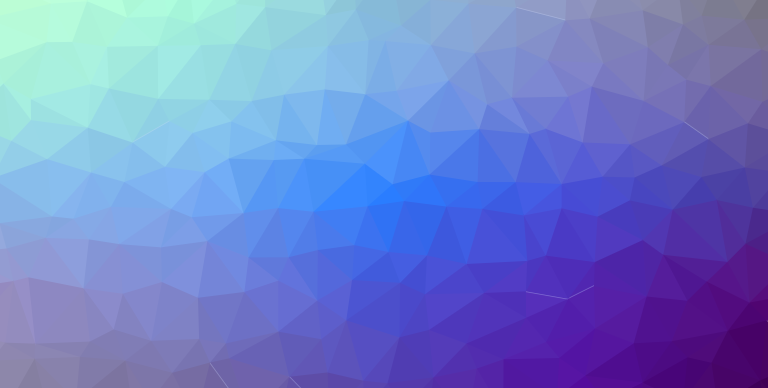
Give the GLSL for this background, as a Shadertoy shader.

```glsl
const float ROWS = 9.77;      // mesh cells per canvas height
const float JITTER = 0.68;    // full range of vertex displacement, in cells
const vec2 MESH_OFFSET = vec2(0.0, 0.45);

vec2 hash2(vec2 cell) {
    vec3 q = fract(cell.xyx * vec3(0.1031, 0.1030, 0.0973));
    q += dot(q, q.yzx + 33.33);
    return fract((q.xx + q.yz) * q.zy);
}

float cross2(vec2 a, vec2 b) { return a.x * b.y - a.y * b.x; }

// Piecewise blend of five evenly spaced colours
vec3 ramp(float t, vec3 c0, vec3 c1, vec3 c2, vec3 c3, vec3 c4) {
    t = clamp(t, 0.0, 1.0) * 4.0;
    vec3 color = mix(c0, c1, clamp(t, 0.0, 1.0));
    color = mix(color, c2, clamp(t - 1.0, 0.0, 1.0));
    color = mix(color, c3, clamp(t - 2.0, 0.0, 1.0));
    return mix(color, c4, clamp(t - 3.0, 0.0, 1.0));
}

// Mint to violet across, with a vivid blue centre
vec3 backdrop(vec2 uv) {
    vec3 bottom = ramp(uv.x, vec3(0.54, 0.52, 0.64), vec3(0.47, 0.43, 0.64),
        vec3(0.33, 0.25, 0.68), vec3(0.33, 0.05, 0.62), vec3(0.25, 0.0, 0.33));
    vec3 lower = ramp(uv.x, vec3(0.60, 0.56, 0.78), vec3(0.49, 0.53, 0.83),
        vec3(0.29, 0.33, 0.84), vec3(0.33, 0.15, 0.70), vec3(0.33, 0.03, 0.47));
    vec3 middle = ramp(uv.x, vec3(0.53, 0.73, 0.92), vec3(0.47, 0.67, 0.95),
        vec3(0.15, 0.49, 1.0), vec3(0.28, 0.31, 0.85), vec3(0.29, 0.23, 0.60));
    vec3 upper = ramp(uv.x, vec3(0.66, 0.95, 0.87), vec3(0.59, 0.86, 0.90),
        vec3(0.48, 0.67, 0.93), vec3(0.47, 0.48, 0.80), vec3(0.45, 0.40, 0.62));
    vec3 top = ramp(uv.x, vec3(0.75, 1.0, 0.84), vec3(0.66, 0.98, 0.86),
        vec3(0.54, 0.74, 0.86), vec3(0.56, 0.58, 0.75), vec3(0.48, 0.47, 0.52));
    return ramp(uv.y, bottom, lower, middle, upper, top);
}

vec2 meshVertex(vec2 cell) {
    return cell + MESH_OFFSET + (hash2(cell + 57.0) - 0.5) * JITTER;
}

// Signed distance to a line, positive on its left
float edgeDistance(vec2 p, vec2 a, vec2 b) {
    return cross2(normalize(b - a), p - a);
}

// Corner angle as a complex number
vec2 cornerAngle(vec2 corner, vec2 next, vec2 prev) {
    return vec2(dot(next - corner, prev - corner),
                cross2(next - corner, prev - corner));
}

// Flat facet: colour premultiplied by coverage, coverage in alpha
vec4 facet(vec2 p, vec2 a, vec2 b, vec2 c, vec2 meshSize, float pixel) {
    float ab = edgeDistance(p, a, b);
    float inside = min(ab, min(edgeDistance(p, b, c), edgeDistance(p, c, a)));
    float coverage = clamp(0.5 + inside / pixel, 0.0, 1.0);
    vec2 center = (a + b + c) / 3.0;
    vec2 random = hash2(floor(center * 64.0));
    vec3 color = backdrop(center / meshSize) + (random.x - 0.5) * 0.03;

    // A few facets carry a pale hairline along one side
    float hairline = 1.0 - smoothstep(0.0, 0.012 + pixel, abs(ab));
    color = mix(color, vec3(0.8, 0.85, 1.0), 0.35 * hairline * step(0.97, random.y));
    return vec4(color, 1.0) * coverage;
}

// Quad split along its Delaunay diagonal
vec4 quad(vec2 p, vec2 cell, vec2 meshSize, float pixel) {
    vec2 a = meshVertex(cell);
    vec2 b = meshVertex(cell + vec2(1.0, 0.0));
    vec2 c = meshVertex(cell + vec2(1.0, 1.0));
    vec2 d = meshVertex(cell + vec2(0.0, 1.0));
    vec2 angleA = cornerAngle(a, b, d);
    vec2 angleC = cornerAngle(c, d, b);
    float sineOfSum = angleA.x * angleC.y + angleA.y * angleC.x;
    if (sineOfSum < 0.0) {
        return facet(p, a, b, c, meshSize, pixel) + facet(p, c, d, a, meshSize, pixel);
    }
    return facet(p, b, d, a, meshSize, pixel) + facet(p, d, b, c, meshSize, pixel);
}

void mainImage(out vec4 fragColor, in vec2 fragCoord) {
    float pixel = ROWS / iResolution.y;
    vec2 p = fragCoord * pixel;
    vec2 meshSize = iResolution.xy * pixel;
    vec2 home = floor(p - MESH_OFFSET);

    // Blend the facets of the surrounding quads
    vec4 sum = vec4(0.0);
    for (int y = -1; y <= 1; y++) {
        for (int x = -1; x <= 1; x++) {
            sum += quad(p, home + vec2(x, y), meshSize, pixel);
        }
    }
    fragColor = vec4(sum.rgb / max(sum.a, 0.001), 1.0);
}
```
